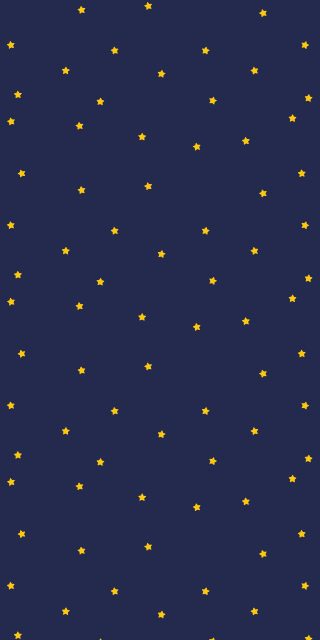
A Shadertoy shader for this pattern:

```glsl
// Small tilted gold stars scattered in wavy rows over a plain night-blue ground.

// Lengths are in percent of the canvas width, y running down from the top.
const vec3 NIGHT = vec3(0.141, 0.165, 0.306);
const vec3 GOLD = vec3(1.0, 0.784, 0.06);
const float REPEAT_HEIGHT = 56.33;
const float STAR_RADIUS = 1.06;
const float STAR_INNER = 0.53;    // notch radius relative to the tip radius
const float CORNER_ROUND = 0.16;
const float MAX_TILT = 0.32;      // radians
const float PI = 3.14159265;

// Each row runs from start to end, bent by two sine waves and a zigzag.
const int ROWS = 4;
const int STEPS[ROWS] = int[](4, 6, 3, 5);
const vec2 ROW_START[ROWS] = vec2[](vec2(6.8, -2.1), vec2(3.4, 14.1), vec2(5.6, 29.6), vec2(3.5, 38.0));
const vec2 ROW_END[ROWS] = vec2[](vec2(94.3, -2.1), vec2(95.3, 14.1), vec2(96.4, 30.7), vec2(91.4, 37.0));
const vec2 ROW_BOW[ROWS] = vec2[](vec2(-4.2, 4.0), vec2(0.8, 2.0), vec2(-2.4, 1.7), vec2(5.8, 7.2));
const vec2 ROW_SWAY[ROWS] = vec2[](vec2(-6.5, -0.5), vec2(1.3, 0.0), vec2(-2.8, 0.4), vec2(0.4, -2.8));
const vec2 ROW_ZIGZAG[ROWS] = vec2[](vec2(6.3, 2.9), vec2(0.3, 7.0), vec2(0.0), vec2(0.0));

float hash(vec2 p) {
    return fract(sin(dot(p, vec2(127.1, 311.7))) * 43758.5453);
}

vec2 starCentre(int row, int i) {
    float t = float(i) / float(STEPS[row]);
    return mix(ROW_START[row], ROW_END[row], t)
         + ROW_BOW[row] * sin(PI * t)
         + ROW_SWAY[row] * sin(2.0 * PI * t)
         + ROW_ZIGZAG[row] * float(i % 2);
}

// Signed distance to a rounded five-pointed star with one tip along +y
float starDistance(vec2 p) {
    float sector = 2.0 * PI / 5.0;
    float angle = abs(mod(atan(p.x, p.y) + 0.5 * sector, sector) - 0.5 * sector);
    vec2 q = length(p) * vec2(sin(angle), cos(angle));
    vec2 tip = vec2(0.0, STAR_RADIUS);
    vec2 notch = STAR_RADIUS * STAR_INNER * vec2(sin(0.5 * sector), cos(0.5 * sector));
    vec2 edge = notch - tip;
    vec2 fromTip = q - tip;
    float along = clamp(dot(fromTip, edge) / dot(edge, edge), 0.0, 1.0);
    float side = sign(dot(fromTip, vec2(-edge.y, edge.x)));
    return side * length(fromTip - edge * along) - CORNER_ROUND;
}

void mainImage(out vec4 fragColor, in vec2 fragCoord) {
    float pixel = 100.0 / iResolution.x;
    vec2 p = vec2(fragCoord.x, iResolution.y - fragCoord.y) * pixel;

    // Nearest star, wrapping each row to its closest vertical repeat
    float d = 1e3;
    for (int row = 0; row < ROWS; row++) {
        for (int i = 0; i <= STEPS[row]; i++) {
            vec2 offset = p - starCentre(row, i);
            offset.y -= REPEAT_HEIGHT * round(offset.y / REPEAT_HEIGHT);
            float tilt = MAX_TILT * (2.0 * hash(vec2(row, i)) - 1.0);
            float c = cos(tilt), s = sin(tilt);
            d = min(d, starDistance(mat2(c, s, -s, c) * vec2(offset.x, -offset.y)));
        }
    }

    float coverage = 1.0 - smoothstep(-0.6 * pixel, 0.6 * pixel, d);
    fragColor = vec4(mix(NIGHT, GOLD, coverage), 1.0);
}
```
